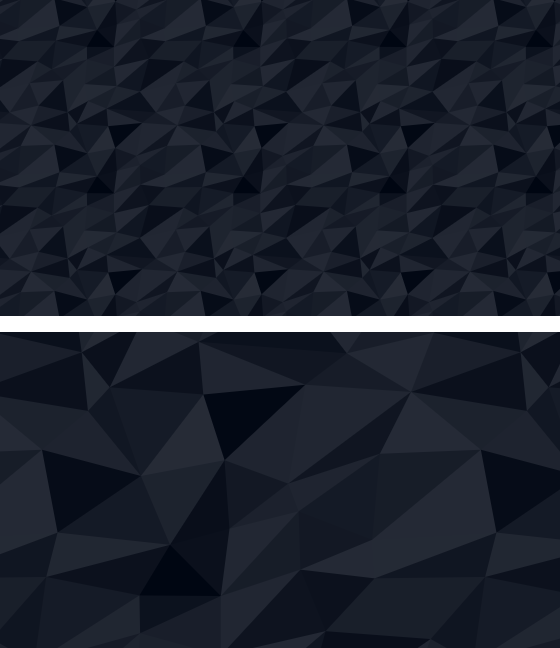
Top, the full canvas; bottom, a detail of the centre.
This background is drawn by a Shadertoy shader. Its source:

```glsl
// Dark low-poly facets: a square tile repeated over the canvas.
// Each tile holds a wrapped grid of jittered vertices; every quad is split
// along a diagonal and its two triangles get flat, contrasting shades.

const float TILE_SIZE = 200.0 / 432.0;      // tile side, in canvas heights
const ivec2 GRID = ivec2(5, 7);             // vertices per tile
const vec2 JITTER = vec2(0.40, 0.36);       // vertex shift, in cells
const float RISING_BIAS = 0.70;             // below 1 favours rising diagonals
const ivec2 DEEP_CELL = ivec2(3, 6);        // quad that holds the darkest facet
const float GOLDEN = 0.618034;              // spreads tones evenly over quads
const float TONE_SPREAD = 0.45;             // random part of each tone
const float TONE_CURVE = 0.53;              // higher gives more dark facets
const vec3 SHADOW = vec3(0.000, 0.022, 0.070);
const vec3 LIGHT = vec3(0.148, 0.169, 0.214);

// Integer hash giving two values in 0..1
vec2 hash2(ivec2 p, uint seed) {
    uint h = uint(p.x) * 1597334677u ^ uint(p.y) * 3812015801u ^ seed * 2654435769u;
    h = (h ^ (h >> 16)) * 2246822519u;
    h = (h ^ (h >> 13)) * 3266489917u;
    h ^= h >> 16;
    return vec2(h & 65535u, h >> 16) / 65535.0;
}

// Wrap a cell index into the tile
ivec2 wrapCell(ivec2 cell) {
    return (cell + GRID * 2) % GRID;
}

// Jittered grid vertex, in tile units
vec2 vertex(ivec2 cell) {
    vec2 shift = (hash2(wrapCell(cell), 7u) * 2.0 - 1.0) * JITTER;
    return (vec2(cell) + shift) / vec2(GRID);
}

float cross2(vec2 a, vec2 b) {
    return a.x * b.y - a.y * b.x;
}

float doubleArea(vec2 a, vec2 b, vec2 c) {
    return cross2(b - a, c - a);
}

// Signed distance to the line a-b, negative on its left
float edgeDistance(vec2 p, vec2 a, vec2 b) {
    return cross2(p - a, normalize(b - a));
}

// Antialiased coverage of a counter-clockwise triangle
float coverage(vec2 p, vec2 a, vec2 b, vec2 c, float pixel) {
    float d = max(edgeDistance(p, a, b), max(edgeDistance(p, b, c), edgeDistance(p, c, a)));
    return clamp(0.5 - d / pixel, 0.0, 1.0);
}

// Evenly spread tones, with the two facets of a quad kept apart
vec2 facetTones(ivec2 id) {
    vec2 random = hash2(id, 23u) * TONE_SPREAD;
    float first = fract(float(id.x + id.y * GRID.x) * GOLDEN + random.x);
    float second = fract(first + 0.5 - 0.5 * TONE_SPREAD + random.y);
    return id == DEEP_CELL ? vec2(0.0, second) : vec2(first, second);
}

vec3 facetColor(float tone) {
    return mix(SHADOW, LIGHT, pow(tone, TONE_CURVE));
}

void mainImage(out vec4 fragColor, in vec2 fragCoord) {
    float pixel = 1.0 / (iResolution.y * TILE_SIZE);
    vec2 p = fract(fragCoord * pixel);
    ivec2 home = ivec2(floor(p * vec2(GRID)));

    // Blend the facets of the surrounding quads by coverage
    vec4 sum = vec4(0.0);
    for (int y = -1; y <= 1; y++) {
        for (int x = -1; x <= 1; x++) {
            ivec2 cell = home + ivec2(x, y);
            vec2 a = vertex(cell);
            vec2 b = vertex(cell + ivec2(1, 0));
            vec2 c = vertex(cell + ivec2(1, 1));
            vec2 d = vertex(cell + ivec2(0, 1));

            // Prefer the rising diagonal unless it makes a thin or folded facet
            float splitAC = min(doubleArea(a, b, c), doubleArea(a, c, d));
            float splitBD = min(doubleArea(a, b, d), doubleArea(b, c, d));
            bool useAC = splitAC > RISING_BIAS * max(splitBD, 0.0);
            float first = coverage(p, a, b, useAC ? c : d, pixel);
            float second = coverage(p, useAC ? a : b, c, d, pixel);

            vec2 tones = facetTones(wrapCell(cell));
            sum += vec4(facetColor(tones.x), 1.0) * first;
            sum += vec4(facetColor(tones.y), 1.0) * second;
        }
    }
    fragColor = vec4(sum.rgb / max(sum.a, 0.001), 1.0);
}
```
